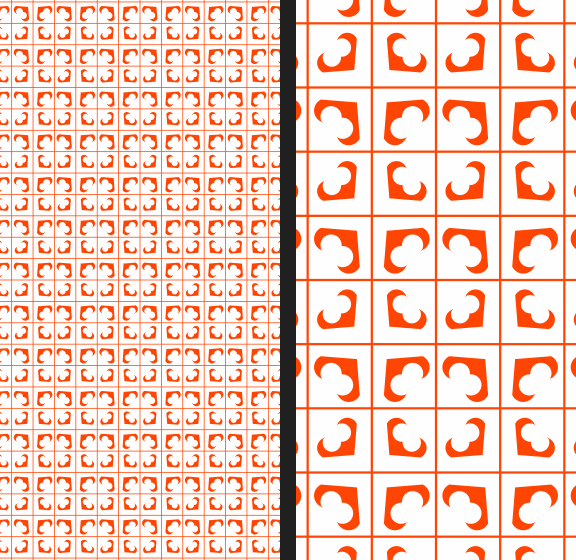
Left, the full canvas; right, a detail of the centre.
Reproduce this pattern procedurally as a WebGL 1 fragment shader.

```glsl
precision highp float;

// Square grid of thin lines; each cell holds a clawed corner bracket.
// Cells are mirrored in both axes so four brackets face each other, and
// each bracket is cut from half-planes and circles, folded on its diagonal.

uniform vec2 u_resolution;

const float CELL = 11.0 / 144.0;      // cell side, in canvas widths
const float LINE_WIDTH = 0.035;       // in cells, like all sizes below
const vec3 PAPER = vec3(1.0, 0.997, 0.995);
const vec3 INK = vec3(1.0, 0.27, 0.01);

const float BRACKET_CENTER = 0.54;
const float SCALE_BELOW = 1.06;       // brackets below a mirror line
const float SCALE_ABOVE = 0.92;       // brackets above a mirror line
const float OUTER_EDGE = 0.25;
const float EDGE_FLARE = 0.08;        // slope of the outer edges
const float BODY_REACH = 0.94;
const vec2 CLAW_CENTER = vec2(0.70, 0.37);
const float CLAW_RADIUS = 0.18;
const vec2 BITE_CENTER = vec2(0.63, 0.46);
const float BITE_RADIUS = 0.155;

float circle(vec2 p, vec2 center, float radius) {
  return length(p - center) - radius;
}

// Signed distance to a bracket, p running from the mirror corner.
float bracket(vec2 p) {
  vec2 arm = vec2(max(p.x, p.y), min(p.x, p.y));
  float outside = OUTER_EDGE - EDGE_FLARE * (arm.x - OUTER_EDGE) - arm.y;
  float body = (arm.x + arm.y - BODY_REACH) * 0.7071;
  float claw = circle(arm, CLAW_CENTER, CLAW_RADIUS);
  float bite = circle(arm, BITE_CENTER, BITE_RADIUS);
  return max(max(min(body, claw), -bite), outside);
}

// Share of a pixel covered by a line at the given distance.
float lineCoverage(float dist, float pixel) {
  float halfLine = 0.5 * LINE_WIDTH;
  float high = min(dist + 0.5 * pixel, halfLine);
  float low = max(dist - 0.5 * pixel, -halfLine);
  return clamp((high - low) / pixel, 0.0, 1.0);
}

void main() {
  float pixel = 1.0 / (u_resolution.x * CELL);
  vec2 grid = (gl_FragCoord.xy - 0.5 * u_resolution) * pixel;

  // Fold into one cell measured from the mirror corner
  vec2 side = mod(grid, 2.0) - 1.0;
  vec2 cell = abs(side);

  // Bracket
  float scale = side.y < 0.0 ? SCALE_BELOW : SCALE_ABOVE;
  vec2 local = (cell - BRACKET_CENTER) / scale + BRACKET_CENTER;
  float shape = clamp(0.5 - bracket(local) * scale / pixel, 0.0, 1.0);

  // Grid lines
  vec2 toLine = min(cell, 1.0 - cell);
  float across = lineCoverage(toLine.x, pixel);
  float down = lineCoverage(toLine.y, pixel);
  float lines = across + down - across * down;

  gl_FragColor = vec4(mix(PAPER, INK, max(shape, lines)), 1.0);
}
```
